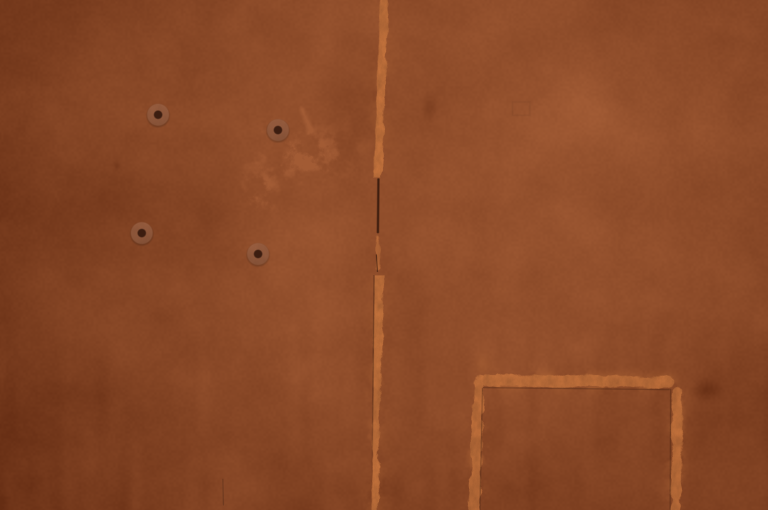
This texture is drawn by a Shadertoy shader. Its source:

```glsl
const vec3 SHADE = vec3(0.415, 0.190, 0.085);
const vec3 CLAY = vec3(0.605, 0.335, 0.190);
const vec3 FILLER = vec3(0.730, 0.430, 0.225);
const vec3 WASHER = vec3(0.590, 0.365, 0.250);
const vec3 CRACK = vec3(0.200, 0.090, 0.045);
const float WASHER_RADIUS = 0.0215;
const float HOLE_RADIUS = 0.0082;
const float GAP_TOP = 0.652;
const float GAP_BOTTOM = 0.460;
const vec2 WASHERS[4] = vec2[4](vec2(0.310, 0.775), vec2(0.545, 0.745),
                                vec2(0.278, 0.543), vec2(0.506, 0.502));

float hash(vec2 p) {
    vec3 q = fract(vec3(p.xyx) * 0.1031);
    q += dot(q, q.yzx + 33.33);
    return fract((q.x + q.y) * q.z);
}

float noise(vec2 p) {
    vec2 i = floor(p), f = fract(p);
    f = f * f * (3.0 - 2.0 * f);
    return mix(mix(hash(i), hash(i + vec2(1, 0)), f.x),
               mix(hash(i + vec2(0, 1)), hash(i + vec2(1, 1)), f.x), f.y);
}

float fbm(vec2 p) {
    float sum = 0.0, amp = 0.5;
    for (int i = 0; i < 5; i++) {
        sum += amp * noise(p);
        p = mat2(1.6, 1.2, -1.2, 1.6) * p + 7.3;
        amp *= 0.5;
    }
    return sum;
}

float segment(vec2 p, vec2 a, vec2 b) {
    vec2 d = b - a;
    return length(p - a - d * clamp(dot(p - a, d) / dot(d, d), 0.0, 1.0));
}

float blob(vec2 p, vec2 centre, vec2 size) {
    vec2 q = (p - centre) / size;
    return exp(-dot(q, q));
}

float cover(float d, float soft) {
    return 1.0 - smoothstep(-soft, soft, d);
}

// Brightness of the bare wall, from 0 (shade) to 1 (lit clay)
float wallTone(vec2 p) {
    vec2 v = (p - vec2(0.92, 0.64)) / vec2(0.92, 0.82);
    float tone = 0.87 - 0.60 * dot(v, v);
    tone += 0.55 * (fbm(p * 5.0 + 2.0) - 0.48);
    tone += 0.22 * (fbm(p * 22.0) - 0.48);
    tone += 0.10 * (noise(p * 210.0) - 0.5);
    float low = 1.0 - smoothstep(0.1, 0.6, p.y);
    tone += 0.16 * low * (noise(p * vec2(45.0, 4.0)) - 0.5);

    // Stains
    tone -= 0.22 * blob(p, vec2(0.69, 0.78), vec2(0.07, 0.10));
    tone -= 0.15 * blob(p, vec2(1.27, 0.60), vec2(0.12, 0.09));
    tone -= 0.45 * blob(p, vec2(1.385, 0.235), vec2(0.028, 0.018));
    tone -= 0.30 * blob(p, vec2(0.843, 0.790), vec2(0.013, 0.022));
    tone -= 0.25 * blob(p, vec2(0.229, 0.676), vec2(0.007));

    // Pale scuffs
    float scuff = blob(p, vec2(0.60, 0.70), vec2(0.09, 0.05))
                + blob(p, vec2(0.51, 0.62), vec2(0.035, 0.04));
    tone += 0.55 * scuff * smoothstep(0.48, 0.70, fbm(p * 28.0 + 4.0));
    tone += 0.35 * cover(segment(p, vec2(0.592, 0.785), vec2(0.610, 0.745)) - 0.004, 0.006);
    tone += 0.12 * blob(p, vec2(0.35, 0.45), vec2(0.03, 0.04));
    tone += 0.14 * blob(p, vec2(1.12, 0.78), vec2(0.10, 0.07));
    return tone;
}

void mainImage(out vec4 fragColor, in vec2 fragCoord) {
    vec2 p = fragCoord / iResolution.y;
    float soft = max(0.002, 0.8 / iResolution.y);
    float rough = 0.010 * (fbm(p * 55.0) - 0.48);
    float grain = fbm(p * vec2(90.0, 60.0) + 11.0) - 0.48;
    vec3 filler = FILLER * (1.0 + 0.28 * grain);
    vec3 col = mix(SHADE, CLAY, clamp(wallTone(p), -0.1, 1.15));

    // Faint outline of a small patch
    vec2 patchBox = abs(p - vec2(1.022, 0.787)) - vec2(0.017, 0.013);
    col *= 1.0 - 0.07 * cover(abs(max(patchBox.x, patchBox.y)) - 0.001, 0.003);

    // Vertical seam, broken by an open gap
    bool upper = p.y > 0.55;
    float centre = upper ? mix(0.741, 0.754, (p.y - 0.65) / 0.35)
                         : mix(0.735, 0.743, p.y / GAP_BOTTOM);
    float halfWidth = upper ? 0.0085 : mix(0.0060, 0.0095, p.y / GAP_BOTTOM);
    float side = p.x - centre;
    float edge = abs(side) - halfWidth + rough * (side > 0.0 ? 1.4 : 0.5);
    float gap = max(p.y - GAP_TOP, GAP_BOTTOM - p.y);
    float seam = cover(max(edge, -gap), soft);
    float halo = exp(-abs(side) / 0.018) * smoothstep(0.42, 0.62, fbm(p * 26.0));
    col = mix(col, FILLER, 0.30 * halo * smoothstep(-0.01, 0.02, gap));
    col = mix(col, filler, 0.85 * seam);
    float leftLip = max(abs(side + halfWidth) - 0.0010, p.y - GAP_BOTTOM);
    col = mix(col, CRACK, 0.50 * cover(leftLip, soft) * smoothstep(0.0, 0.25, p.y));
    float fibres = segment(p, vec2(0.740, 0.535), vec2(0.741, 0.475)) - 0.004 + rough;
    col = mix(col, filler, 0.65 * cover(fibres, soft));
    float crack = segment(p, vec2(0.742, 0.648), vec2(0.741, 0.545)) - 0.0022;
    crack = min(crack, segment(p, vec2(0.738, 0.50), vec2(0.740, 0.468)) - 0.0007);
    col = mix(col, CRACK, 0.88 * cover(crack, soft));

    // Filled frame at the lower right
    float frame = segment(p, vec2(0.939, 0.248), vec2(0.929, -0.02)) - 0.0100;
    frame = min(frame, segment(p, vec2(0.945, 0.255), vec2(1.310, 0.250)) - 0.0115);
    frame = min(frame, segment(p, vec2(1.328, 0.230), vec2(1.325, -0.02)) - 0.0100);
    float dust = exp(-max(frame, 0.0) / 0.010) * smoothstep(0.40, 0.65, fbm(p * 30.0 + 5.0));
    dust += 0.8 * blob(p, vec2(0.947, 0.285), vec2(0.014, 0.022));
    col = mix(col, FILLER, 0.35 * min(dust, 1.0));
    col = mix(col, filler, 0.78 * cover(frame + rough * 1.3, soft));
    float lip = segment(p, vec2(0.948, 0.240), vec2(1.312, 0.236));
    lip = min(lip, segment(p, vec2(0.946, 0.238), vec2(0.941, 0.0)));
    lip = min(lip, segment(p, vec2(1.315, 0.236), vec2(1.314, 0.0)));
    col = mix(col, CRACK, 0.38 * cover(lip - 0.001, soft));

    // Scratch near the lower edge
    col *= 1.0 - 0.25 * cover(segment(p, vec2(0.437, 0.06), vec2(0.438, 0.01)) - 0.0008, soft);

    // Washers with dark holes
    for (int i = 0; i < 4; i++) {
        vec2 q = p - WASHERS[i];
        float r = length(q);
        col *= 1.0 - 0.18 * cover(length(q + vec2(0.0, 0.002)) - WASHER_RADIUS - 0.001, 0.003);
        vec3 metal = WASHER * (0.96 + 3.0 * q.y + 0.10 * grain);
        col = mix(col, metal, 0.88 * cover(r - WASHER_RADIUS, soft));
        col = mix(col, CRACK, 0.90 * cover(r - HOLE_RADIUS, soft));
    }
    fragColor = vec4(col, 1.0);
}
```
